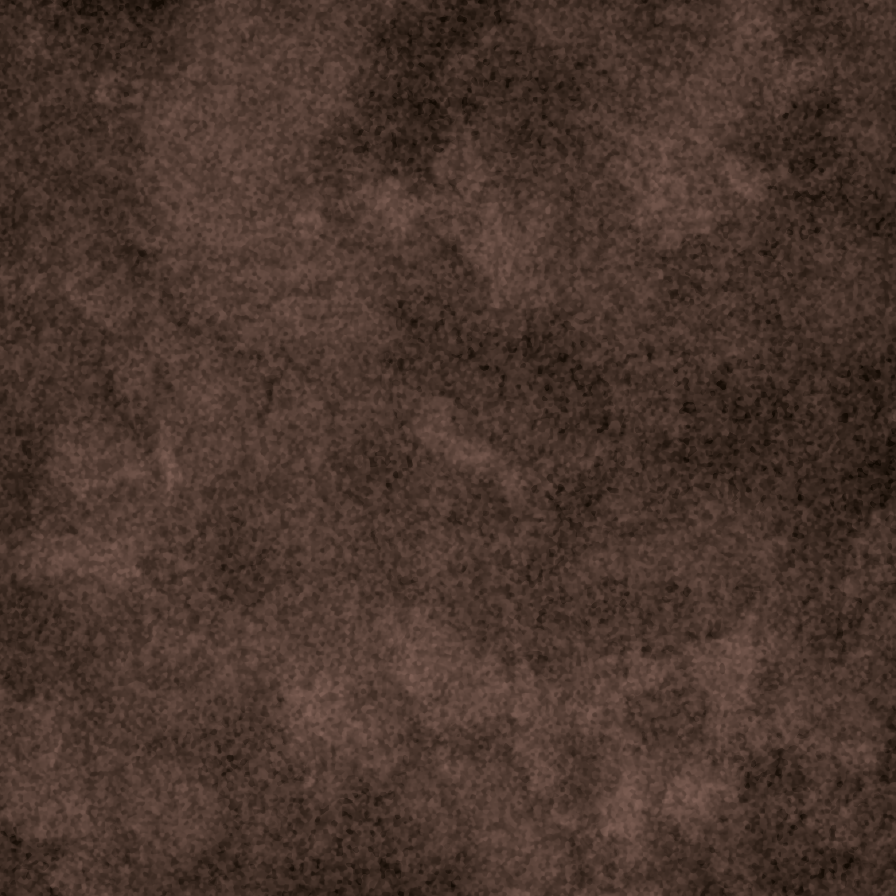
Write a WebGL 2 fragment shader that draws this texture.

```glsl
#version 300 es
precision highp float;

uniform vec2 u_resolution;
out vec4 fragColor;

vec3 hash32(vec2 cell) {
    vec3 q = fract(cell.xyx * vec3(0.1031, 0.1030, 0.0973));
    q += dot(q, q.yxz + 33.33);
    return fract((q.xxy + q.yzz) * q.zyx);
}

// Cellular noise with soft borders: each cell blends its own random shade
float cells(vec2 p) {
    vec2 base = floor(p);
    float shade = 0.0, total = 0.0;
    for (int y = -1; y <= 1; y++) {
        for (int x = -1; x <= 1; x++) {
            vec2 cell = base + vec2(x, y);
            vec3 rnd = hash32(cell + 200.0);
            vec2 toSeed = cell + 0.1 + 0.8 * rnd.xy - p;
            float weight = exp(-6.0 * dot(toSeed, toSeed));
            shade += weight * rnd.z;
            total += weight;
        }
    }
    return shade / total;
}

// Rotated octaves of cellular noise, centred on zero
float mottle(vec2 p) {
    float sum = 0.0, gain = 0.5;
    for (int i = 0; i < 5; i++) {
        sum += gain * (cells(p) - 0.5);
        p = mat2(1.68, 1.26, -1.26, 1.68) * p + 17.3;
        gain *= 0.6;
    }
    return sum;
}

void main() {
    vec2 uv = gl_FragCoord.xy / u_resolution;
    vec2 warp = vec2(mottle(uv * 4.0 + 3.0), mottle(uv * 4.0 + 41.0));
    vec2 p = uv + 0.12 * warp;

    // Broad stains, and worn pale flakes that gather near the bottom
    float cloud = mottle(p * 5.0 + 9.0);
    float lower = 1.0 - smoothstep(0.1, 0.65, uv.y);
    float flakes = smoothstep(0.04, 0.2, mottle(p * vec2(8.0, 7.0) + 70.0) + 0.12 * lower - 0.09);

    // Faint horizontal scuffs in the upper half
    float scuffs = cells(p * vec2(6.0, 44.0) + 25.0) - 0.5;
    scuffs *= smoothstep(0.4, 0.7, uv.y);

    // Fine grain and dark pits, denser in the dark stains
    float grain = cells(uv * 230.0) - 0.5 + 0.6 * (cells(uv * 112.0 + 5.0) - 0.5);
    float pits = smoothstep(0.62, 0.9, cells(uv * 165.0 + 31.0));
    pits *= 1.0 - smoothstep(-0.15, 0.2, cloud + 0.15 * flakes);

    // Uneven darkening along the borders
    vec2 border = min(uv, 1.0 - uv) + 0.15 * warp;
    float edge = 1.0 - smoothstep(-0.02, 0.2, min(border.x, border.y + 0.05));

    float tone = 0.45 + 0.8 * cloud + 0.28 * flakes + 0.06 * lower + 0.1 * scuffs;
    tone += 0.45 * grain - 0.28 * pits - 0.2 * edge;

    vec3 color = mix(vec3(0.16, 0.11, 0.08), vec3(0.44, 0.33, 0.29), clamp(tone, -0.3, 1.25));
    fragColor = vec4(color, 1.0);
}
```
